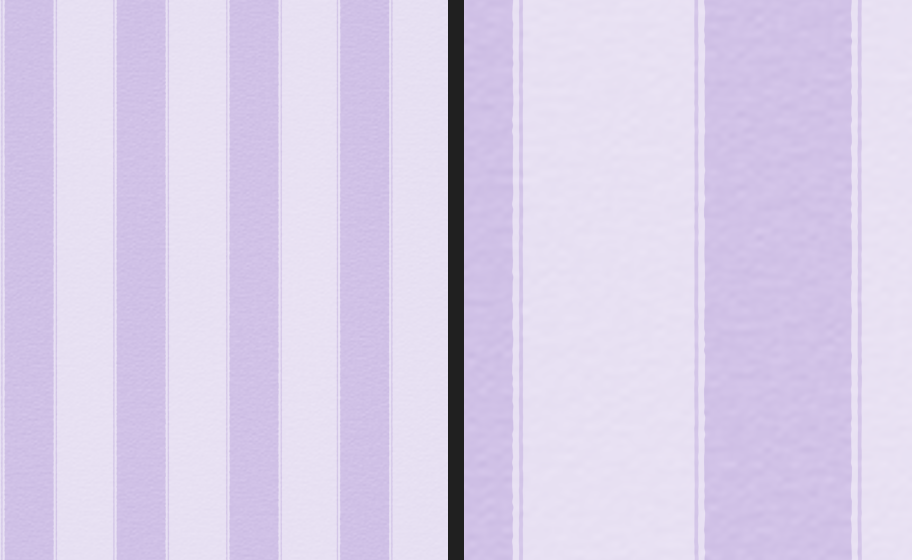
Left, the full canvas; right, a detail of the centre.
Give the GLSL for this pattern, as a Shadertoy shader.

```glsl
// Lilac and pale vertical stripes, each dark band flanked by a thin pinstripe,
// on finely woven stock. Stripes are distance functions in a repeated cell;
// the weave is wrapping value noise, lit as a shallow relief.

#define REPEATS 4.0          // stripes across the canvas
#define BAND_CENTRE 0.26     // all widths below are in units of one repeat
#define BAND_HALF 0.2185
#define PIN_OFFSET 0.243
#define PIN_HALF 0.0057
#define EDGE_WOBBLE 0.004
#define WEAVE_CELLS vec2(150.0, 230.0)
#define WEAVE_DEPTH 0.042
#define TONE_DRIFT 0.010
#define PALE vec3(0.908, 0.880, 0.951)
#define LILAC vec3(0.817, 0.758, 0.904)

float hash(vec2 p) {
    return fract(sin(dot(p, vec2(127.1, 311.7))) * 43758.5453);
}

// Value noise that wraps after a whole number of cells
float wrapNoise(vec2 uv, vec2 cells) {
    vec2 p = uv * cells;
    vec2 i = floor(p);
    vec2 f = fract(p);
    f = f * f * (3.0 - 2.0 * f);
    vec2 a = mod(i, cells);
    vec2 b = mod(i + 1.0, cells);
    return mix(mix(hash(a), hash(vec2(b.x, a.y)), f.x),
               mix(hash(vec2(a.x, b.y)), hash(b), f.x), f.y);
}

// Height of the cloth: short threads over longer horizontal ones
float weaveHeight(vec2 uv) {
    float threads = wrapNoise(uv, WEAVE_CELLS);
    float strands = wrapNoise(uv, floor(WEAVE_CELLS * vec2(0.25, 0.9)));
    return 0.65 * threads + 0.35 * strands;
}

// Coverage of a shape from its signed distance
float fill(float d, float aa) {
    return 1.0 - smoothstep(-aa, aa, d);
}

// Amount of lilac: the broad band and its two pinstripes
float stripes(float x, float wobble, float aa) {
    float u = x * REPEATS - BAND_CENTRE + 0.5;
    float index = mod(floor(u), REPEATS);
    float shift = 0.008 * sin(index * 2.1 - 2.6) * step(1.5, index);
    float d = abs(fract(u) - 0.5 - shift);
    float band = fill(d - BAND_HALF + wobble, aa);
    float pin = fill(abs(d - PIN_OFFSET + 0.5 * wobble) - PIN_HALF, aa);
    return max(band, 0.85 * pin);
}

void mainImage(out vec4 fragColor, in vec2 fragCoord) {
    vec2 uv = fragCoord / iResolution.xy;
    float aa = 0.75 * REPEATS / iResolution.x;

    // Cloth relief, lit from above
    float relief = weaveHeight(uv) - weaveHeight(uv + vec2(0.0008, -0.0022));
    float grain = wrapNoise(uv, floor(WEAVE_CELLS * 1.3)) - 0.5;

    // Stripes with slightly woven edges
    float lilac = stripes(uv.x, EDGE_WOBBLE * grain, aa);
    vec3 color = mix(PALE, LILAC, lilac);

    // Weave shows more on the lilac; tone drifts gently over the cloth
    float depth = WEAVE_DEPTH * mix(0.5, 1.0, lilac);
    color += depth * (relief + 0.35 * grain) * vec3(1.0, 1.1, 0.75);
    float drift = wrapNoise(uv, vec2(3.0, 4.0)) - 0.5;
    color += TONE_DRIFT * drift * vec3(1.0, 0.8, 0.4);

    fragColor = vec4(color, 1.0);
}
```
